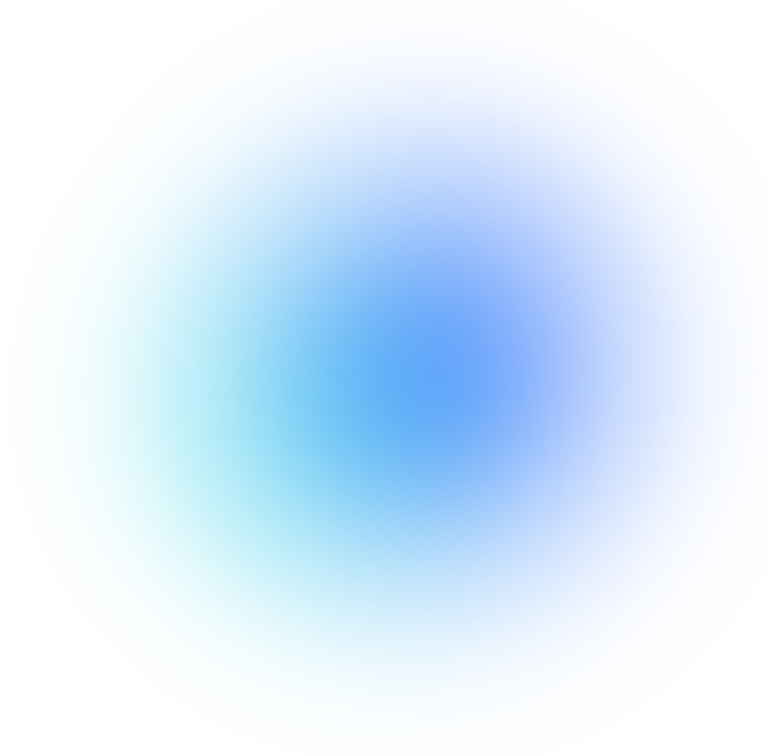
Write a Shadertoy shader that draws this background.

```glsl
// Bell-shaped coverage whose width differs softly on each side
float glowCoverage(vec2 p) {
    vec2 side = smoothstep(-0.12, 0.12, p);
    vec2 spread = mix(vec2(0.212, 0.188), vec2(0.187, 0.200), side);
    vec2 q = p / spread;
    float bell = exp(-0.5 * dot(q, q) + 0.08 * q.x * q.y);
    return bell * (1.0 - smoothstep(0.3, 0.6, length(p)));
}

// Light removed from white: aqua at lower left, periwinkle at upper right
vec3 glowTint(vec2 p) {
    float hue = smoothstep(-0.48, 0.28, p.x + 0.38 * p.y);
    vec3 aqua = vec3(1.0, 0.18, 0.11);
    vec3 periwinkle = vec3(1.0, 0.68, 0.015);
    return 0.62 * mix(aqua, periwinkle, hue);
}

void mainImage(out vec4 fragColor, in vec2 fragCoord) {
    vec2 p = fragCoord / iResolution.xy - vec2(0.536, 0.491);

    // Tint the white ground by the glow
    vec3 color = vec3(0.998, 0.999, 1.0) - glowCoverage(p) * glowTint(p);
    fragColor = vec4(clamp(color, 0.0, 1.0), 1.0);
}
```
